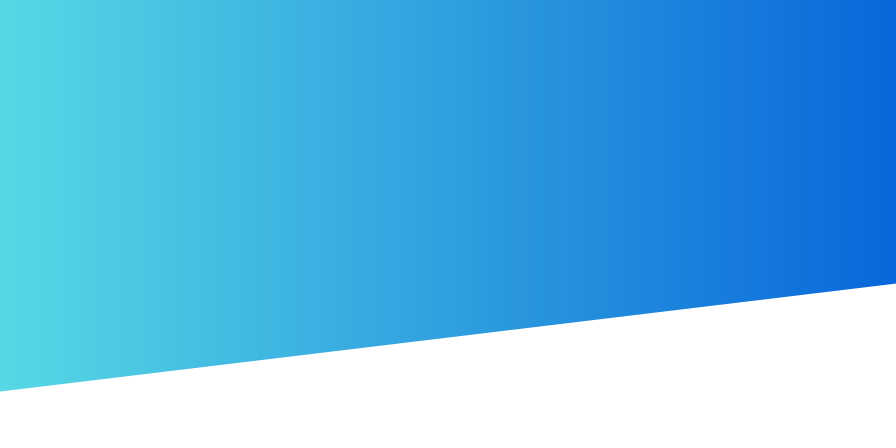
Give the GLSL for this background, as a WebGL 1 fragment shader.

```glsl
precision highp float;

// A horizontal gradient from turquoise to deep blue above a white base.
// A straight slanted line, rising to the right, parts the two; its edge is
// smoothed over about one pixel by its signed distance.

uniform vec2 u_resolution;

// Signed distance to the line through (0, left) and (1, right), in canvas heights.
float slantDistance(vec2 uv, float left, float right, float aspect) {
  float slope = (right - left) / aspect;
  return (uv.y - mix(left, right, uv.x)) / sqrt(1.0 + slope * slope);
}

void main() {
  vec2 uv = gl_FragCoord.xy / u_resolution;
  float aspect = u_resolution.x / u_resolution.y;

  // Sideways gradient
  vec3 turquoise = vec3(0.343, 0.848, 0.895);
  vec3 deepBlue = vec3(0.030, 0.403, 0.855);
  vec3 gradient = mix(turquoise, deepBlue, uv.x);

  // White base below the slanted edge
  float edge = slantDistance(uv, 0.126, 0.367, aspect);
  float cover = clamp(edge * u_resolution.y + 0.5, 0.0, 1.0);

  gl_FragColor = vec4(mix(vec3(1.0), gradient, cover), 1.0);
}
```
